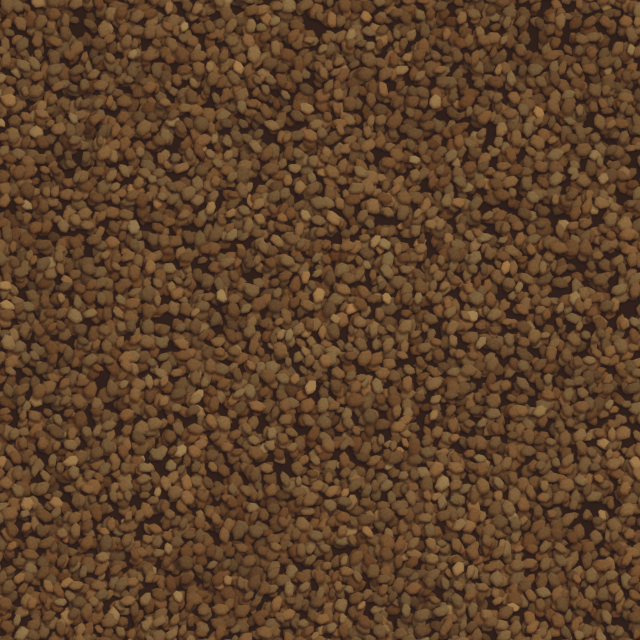
This texture is drawn by a WebGL 2 fragment shader. Its source:

```glsl
#version 300 es
precision highp float;
// A dense bed of small brown granules, piled in layers and lit from the upper right.
#define GRAINS 45.0       // grid cells across the canvas
#define LAYERS 4          // piled layers, bottom to top
#define PRESENCE 0.78     // share of cells that hold a grain
#define SIZE_MIN 0.32     // grain radius in cells
#define SIZE_MAX 0.52
#define BASE_TONE 0.77    // mean brightness of a grain top
#define TONE_SPREAD 0.30
#define PALE_SHARE 0.05   // share of light grains
#define SHADOW 0.58       // strength of cast shadows
#define SOFTNESS 0.075    // edge width in cells

uniform vec2 u_resolution;
out vec4 fragColor;

const float TAU = 6.28318;
const vec2 LIGHT = vec2(0.48, 0.88);

vec3 hash3(vec2 p) {
    vec3 q = fract(p.xyx * vec3(0.1031, 0.1030, 0.0973));
    q += dot(q, q.yxz + 33.33);
    return fract((q.xxy + q.yzz) * q.zyx);
}

mat2 rotation(float angle) {
    float c = cos(angle), s = sin(angle);
    return mat2(c, s, -s, c);
}

// Gauge of a rounded irregular hexagon: 1 on its border; also gives the nearest facet.
float grainGauge(vec2 p, vec3 seed, out vec2 facet) {
    float gauge = -1.0;
    facet = vec2(1.0, 0.0);
    for (int i = 0; i < 6; i++) {
        float wobble = fract(seed.x * 7.3 + seed.y * float(i + 2) * 5.7);
        float reach = 0.78 + 0.3 * fract(wobble * 9.1 + seed.z * 3.0);
        float angle = (float(i) + 0.65 * wobble) * TAU / 6.0;
        vec2 dir = vec2(cos(angle), sin(angle));
        float side = dot(p, dir) / reach;
        if (side > gauge) { gauge = side; facet = dir; }
    }
    return mix(gauge, length(p), 0.35);
}

// Slow brightness drift over the bed.
float drift(vec2 p) {
    return sin(p.x * 9.0 + 2.0 * sin(p.y * 7.0)) * sin(p.y * 11.0 + 1.7 * sin(p.x * 8.0))
         + 0.6 * sin(p.x * 23.0 + p.y * 17.0 + 2.0 * sin(p.y * 19.0));
}

// Fine roughness on the grain faces.
float roughness(vec2 p) {
    return sin(p.x * 7.0 + 2.0 * sin(p.y * 5.0)) * sin(p.y * 8.0 + 2.0 * sin(p.x * 6.0))
         + 0.5 * sin(p.x * 15.0 - p.y * 13.0 + 2.0 * sin(p.x * 9.0));
}

// Paints one layer over the bed; x is tone, y is warmth.
vec2 paintLayer(vec2 bed, vec2 uv, float level, float pixel) {
    mat2 turn = rotation(0.4 + level * 0.9);
    vec2 p = turn * uv * GRAINS + level * vec2(17.3, 41.7) + 80.0;
    vec2 light = turn * LIGHT;
    vec2 home = floor(p);
    float depth = float(LAYERS - 1) - level;
    for (int y = -1; y <= 1; y++)
    for (int x = -1; x <= 1; x++) {
        vec2 cell = home + vec2(x, y);
        vec3 place = hash3(cell + level * 131.0);
        vec3 look = hash3(cell + level * 57.0 + 311.0);
        if (look.z > PRESENCE) continue;

        vec2 offset = p - cell - 0.5 - 0.7 * (place.xy - 0.5);
        if (dot(offset, offset) > 1.1) continue;
        float size = mix(SIZE_MIN, SIZE_MAX, place.z);
        mat2 spin = rotation(TAU * fract(place.x * 13.7 + look.y));
        vec2 stretch = vec2(0.88, 1.05 + 0.45 * fract(look.x * 17.0));
        vec2 local = spin * offset * stretch / size;

        // Shadow cast on whatever lies below
        vec2 castAt = spin * (offset + light * 0.13) * stretch / size;
        bed.x *= 1.0 - SHADOW * (1.0 - smoothstep(0.72, 1.38, length(castAt)));

        // Body with a flat top and sloping facets
        vec2 facet;
        float gauge = grainGauge(local, look, facet);
        float edge = max(SOFTNESS, pixel) / size;
        float cover = 1.0 - smoothstep(1.0 - edge, 1.0 + edge, gauge);
        float slope = smoothstep(0.4, 1.0, gauge);
        float facing = dot(facet * spin, light);
        float tone = BASE_TONE + TONE_SPREAD * (look.x - 0.5) - 0.055 * depth;
        tone += 0.28 * step(1.0 - PALE_SHARE, fract(look.y * 31.0 + place.z));
        tone += 0.07 * dot(offset, light) / size;
        tone *= 1.0 + slope * (0.17 * facing - 0.17);
        tone += 0.035 * roughness(p * 1.3 + look.xy * 40.0);
        bed = mix(bed, vec2(tone, look.y - 0.5), cover);
    }
    return bed;
}

// Tone to colour, from shadowed gaps to pale tops.
vec3 granuleColor(float tone, float warmth) {
    vec3 gap = vec2(0.14, 0.092).xyy, brown = vec3(0.35, 0.235, 0.143);
    vec3 tan_ = vec3(0.55, 0.42, 0.26);
    vec3 color = tone < 0.5 ? mix(gap, brown, 2.0 * tone) : mix(brown, tan_, 2.0 * tone - 1.0);
    return color * (1.0 + warmth * vec3(0.06, -0.08, -0.16));
}

void main() {
    vec2 uv = gl_FragCoord.xy / u_resolution.y;
    vec2 bed = vec2(0.12, 0.0);
    for (int i = 0; i < LAYERS; i++)
        bed = paintLayer(bed, uv, float(i), GRAINS / u_resolution.y);
    float tone = bed.x * (1.0 + 0.06 * drift(uv));
    fragColor = vec4(granuleColor(clamp(tone, 0.0, 1.2), bed.y), 1.0);
}
```
